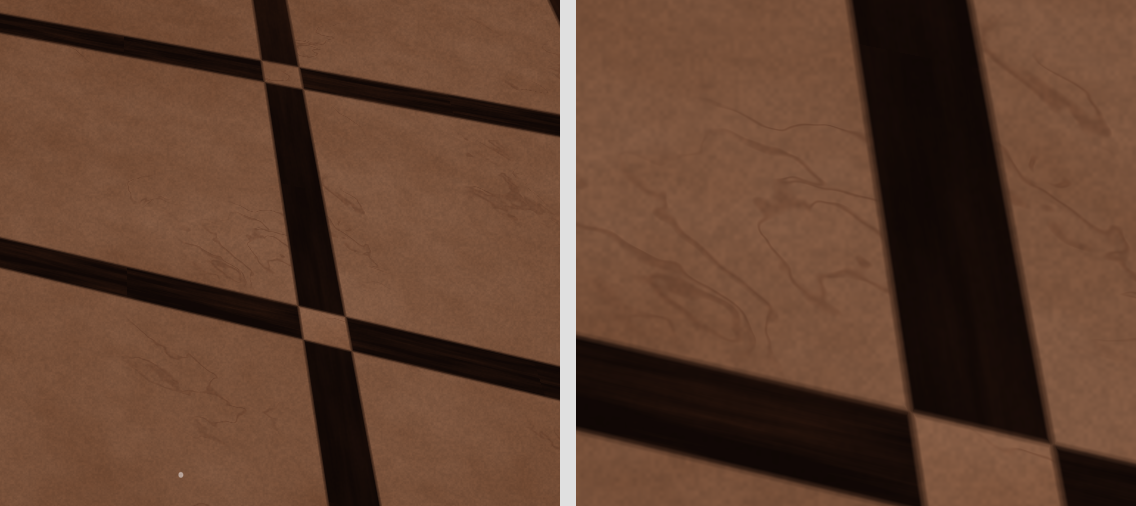
Left: the whole. Right: its middle third, enlarged.
Reproduce this texture procedurally as a Shadertoy shader.

```glsl
// Stone floor slabs in perspective, divided by dark wood strips with small stone insets at the crossings.

#define PERIOD vec2(0.3081, 0.1897)  // slab pitch on the floor plane
#define STRIP vec2(0.1167, 0.1075)   // strip width as a share of the pitch
#define GROUT 0.0021                 // half width of the joint line
#define SOFT 0.0012                  // edge softness
#define GRAIN 0.035                  // strength of the fine speckle
#define STONE_LIGHT vec3(0.490, 0.338, 0.248)
#define STONE_DARK vec3(0.435, 0.283, 0.194)
#define VEIN_COLOR vec3(0.350, 0.205, 0.135)
#define WOOD_DARK vec3(0.062, 0.028, 0.018)
#define WOOD_LIGHT vec3(0.140, 0.070, 0.040)
#define GROUT_COLOR vec3(0.300, 0.190, 0.130)

float hash(vec2 p) {
    vec3 h = fract(vec3(p.xyx) * 0.1031);
    h += dot(h, h.yzx + 33.33);
    return fract((h.x + h.y) * h.z);
}

float noise(vec2 p) {
    vec2 i = floor(p), f = fract(p);
    f = f * f * (3.0 - 2.0 * f);
    return mix(mix(hash(i), hash(i + vec2(1, 0)), f.x),
               mix(hash(i + vec2(0, 1)), hash(i + vec2(1, 1)), f.x), f.y);
}

float fbm(vec2 p) {
    float sum = 0.0, amp = 0.5;
    for (int i = 0; i < 5; i++) {
        sum += amp * noise(p);
        p = mat2(1.6, 1.2, -1.2, 1.6) * p + 17.3;
        amp *= 0.5;
    }
    return sum / 0.97;
}

// Canvas position (y down from the top) to slab units on the floor plane
vec2 floorPosition(vec2 p) {
    float depth = p.y + 0.0292 * p.x + 1.687;
    vec2 plane = vec2(p.x - 0.4505 - 0.150 * p.y, p.y - 0.0234 - 0.181 * p.x);
    return plane / depth / PERIOD;
}

vec3 stone(vec2 q, vec2 id, vec2 p) {
    vec2 m = q * vec2(1.3, 1.0) + 40.0 + 23.0 * vec2(hash(id + 50.0), hash(id + 91.0));
    float mottle = fbm(m * vec2(3.0, 4.5));
    float fine = fbm(m * vec2(14.0, 22.0));
    float light = 0.95 - 1.1 * length((p - vec2(0.60, 0.53)) * vec2(0.7, 1.0));
    float tone = light + 1.1 * (mottle - 0.5) + 0.7 * (fine - 0.5) + 0.2 * (hash(id + 7.0) - 0.5);
    vec3 color = mix(STONE_DARK, STONE_LIGHT, clamp(tone, -0.2, 1.15));

    // Sparse hairline veins
    float ridge = abs(fbm(m * vec2(2.6, 4.0) + 1.5 * mottle + 9.0) - 0.5);
    float patches = smoothstep(0.50, 0.80, noise(m * vec2(4.0, 5.0) + 31.0));
    return mix(color, VEIN_COLOR, 0.38 * patches * smoothstep(0.018, 0.0, ridge));
}

vec3 wood(vec2 along, float seed, float farness, float streakiness) {
    float streak = fbm(along * vec2(5.0, 75.0) + seed * 37.0 + 60.0);
    float blotch = fbm(along * vec2(6.0, 14.0) + seed * 19.0 + 20.0);
    float tone = 0.12 + streakiness * (streak - 0.45) + 0.6 * (blotch - 0.5);
    return mix(WOOD_DARK, WOOD_LIGHT, clamp(tone + 0.55 * farness, 0.0, 1.0));
}

void mainImage(out vec4 fragColor, in vec2 fragCoord) {
    vec2 p = vec2(fragCoord.x, iResolution.y - fragCoord.y) / iResolution.x;
    vec2 q = floorPosition(p);

    // Signed distance to the strips, in canvas widths
    vec2 centered = q - 0.5 * STRIP;
    vec2 dx = dFdx(q), dy = dFdy(q);
    vec2 rate = sqrt(dx * dx + dy * dy) * iResolution.x;
    vec2 d = (abs(fract(centered + 0.5) - 0.5) - 0.5 * STRIP) / rate;
    float soft = max(SOFT, 0.75 / iResolution.x);
    vec2 strip = 1.0 - smoothstep(-soft, soft, d);
    float inset = strip.x * strip.y;
    float woodMask = max(strip.x, strip.y) - inset;

    // Stone slabs and insets
    vec2 crossing = floor(centered + 0.5);
    vec2 id = max(d.x, d.y) < 0.0 ? crossing + 13.0 : floor(centered);
    vec3 color = stone(q, id, p);
    color *= 1.0 + 0.05 * inset * smoothstep(0.2, 0.6, p.y);

    // Wood strips, with the grain running lengthwise
    bool upright = d.x < d.y;
    vec2 along = upright ? q.yx : q;
    float seed = hash(crossing + (upright ? 3.0 : 8.0));
    float farness = upright ? 1.0 - smoothstep(0.02, 0.22, p.y) : 0.2;
    color = mix(color, wood(along, seed, farness, upright ? 0.6 : 1.7), woodMask);

    // Joints, stronger beside the upright strips
    vec2 joint = 1.0 - smoothstep(GROUT - soft, GROUT + soft, abs(d));
    color = mix(color, GROUT_COLOR, max(0.75 * joint.x, 0.5 * joint.y));

    // Pale fleck lying on the floor
    float fleck = length((p - vec2(0.323, 0.848)) * vec2(1.0, 0.85));
    color = mix(color, vec3(0.72, 0.64, 0.60), 1.0 - smoothstep(0.003, 0.003 + 2.0 * soft, fleck));

    // Fine speckle
    float speckle = noise(p * 380.0) + noise(p * 210.0 + 70.0) - 1.0;
    color *= 1.0 + GRAIN * 2.0 * speckle;
    fragColor = vec4(color, 1.0);
}
```
